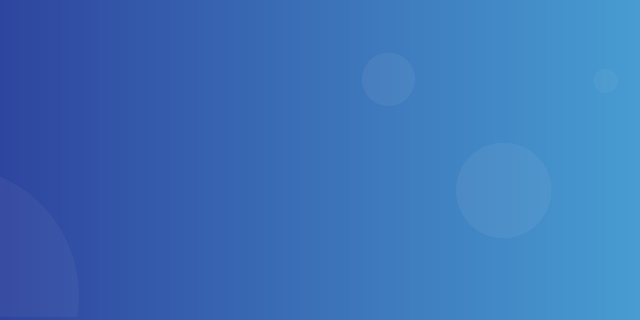
Reproduce this background procedurally as a WebGL 2 fragment shader.

```glsl
#version 300 es
precision highp float;
// A calm blue backdrop: a three-stop horizontal gradient overlaid with
// four translucent pale discs, drawn as antialiased distance functions.
// Lengths are in canvas heights, so x runs from 0 to the aspect ratio.

uniform vec2 u_resolution;
out vec4 fragColor;

const vec3 INDIGO = vec3(0.180, 0.270, 0.622);
const vec3 AZURE  = vec3(0.233, 0.445, 0.722);
const vec3 SKY    = vec3(0.280, 0.612, 0.822);
const vec3 HAZE   = vec3(0.95, 0.90, 0.90);

// Each disc: centre x, centre y, radius, opacity
const int DISC_COUNT = 4;
const vec4 DISCS[DISC_COUNT] = vec4[](
    vec4(-0.159, 0.076, 0.405, 0.045),
    vec4( 1.214, 0.752, 0.083, 0.060),
    vec4( 1.574, 0.405, 0.149, 0.062),
    vec4( 1.893, 0.747, 0.038, 0.045)
);
const float DISC_FLOOR = 0.0104; // discs are cut off below this height

// Linear blend through three evenly spaced colours
vec3 threeStopGradient(float t, vec3 start, vec3 middle, vec3 end) {
    vec3 firstHalf = mix(start, middle, clamp(2.0 * t, 0.0, 1.0));
    return mix(firstHalf, end, clamp(2.0 * t - 1.0, 0.0, 1.0));
}

// Signed distance to a circle
float circleDistance(vec2 p, vec2 centre, float radius) {
    return length(p - centre) - radius;
}

// Smooth coverage of the inside of a shape, one pixel wide at the edge
float coverage(float dist, float pixel) {
    return 1.0 - smoothstep(-0.5 * pixel, 0.5 * pixel, dist);
}

void main() {
    float pixel = 1.0 / u_resolution.y;
    vec2 p = gl_FragCoord.xy * pixel;

    // Background gradient
    float across = gl_FragCoord.x / u_resolution.x;
    vec3 color = threeStopGradient(across, INDIGO, AZURE, SKY);

    // Translucent discs, placed relative to a two-to-one canvas
    float aspect = u_resolution.x / u_resolution.y;
    for (int i = 0; i < DISC_COUNT; i++) {
        vec4 disc = DISCS[i];
        vec2 centre = vec2(disc.x * aspect * 0.5, disc.y);
        float dist = max(circleDistance(p, centre, disc.z), DISC_FLOOR - p.y);
        color = mix(color, HAZE, disc.w * coverage(dist, pixel));
    }

    fragColor = vec4(color, 1.0);
}
```
